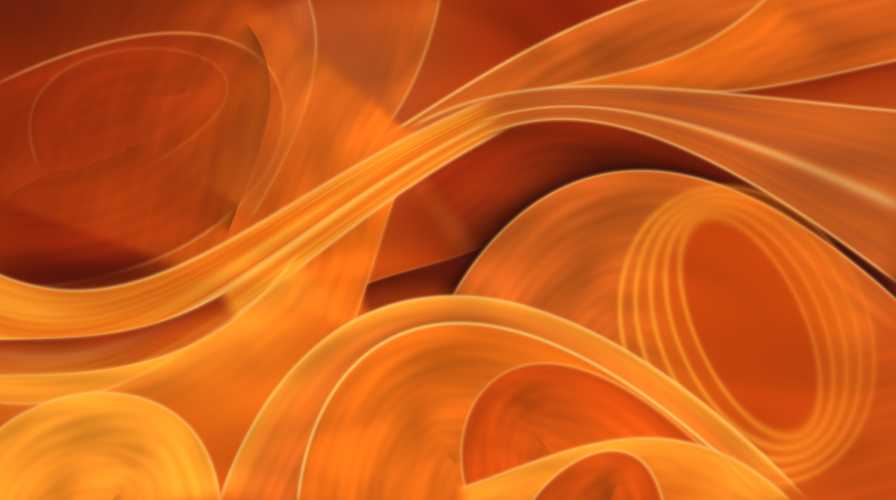
Write a WebGL 2 fragment shader that draws this background.

```glsl
#version 300 es
precision highp float;
// Flowing translucent silk ribbons and domes in amber, orange and dark rust.
uniform vec2 u_resolution;
out vec4 fragColor;

const vec3 SOOT = vec3(.14, .03, .03);
const vec3 EMBER = vec3(.34, .08, .04);
const vec3 RUST = vec3(.53, .13, .04);
const vec3 BRICK = vec3(.71, .33, .14);
const vec3 FLAME = vec3(.77, .26, .05);
const vec3 ORANGE = vec3(.91, .42, .08);
const vec3 AMBER = vec3(.98, .61, .16);
const vec3 CREAM = vec3(1, .82, .48);
const float SOFT = .0025;   // edge softness
const float TAPER = .06;    // share of a curve that fades at each end
const float RIM = .004;     // width of the bright rims
const float SILK = .3;      // strength of the streaks
const float OPACITY = .92;  // density of sheets and glows

vec2 gradientAt(vec2 cell) {
  float a = fract(sin(dot(cell, vec2(127.1, 311.7))) * 43758.5) * 6.2832;
  return vec2(cos(a), sin(a));
}

float noise(vec2 p) {
  vec2 i = floor(p), f = p - i, s = f * f * (3. - 2. * f), e = vec2(1, 0);
  return mix(
    mix(dot(gradientAt(i), f), dot(gradientAt(i + e), f - e), s.x),
    mix(dot(gradientAt(i + e.yx), f - e.yx), dot(gradientAt(i + 1.), f - 1.), s.x), s.y);
}

// Cubic through four points: signed distance (positive right of travel) and t.
vec2 curve(vec2 p, vec4 m, vec4 n) {
  vec2 a = m.xy, d = n.zw;
  vec2 b = (18. * m.zw - 9. * n.xy - 5. * a + 2. * d) / 6.;
  vec2 c = (18. * n.xy - 9. * m.zw - 5. * d + 2. * a) / 6.;
  vec2 f = 3. * (b - a), g = 3. * (a - 2. * b + c), h = d - a + 3. * (b - c);
  vec2 r, v;
  float t = 0., best = 1e5;
  for (int i = 0; i <= 12; i++) {
    float s = float(i) / 12.;
    r = a + s * (f + s * (g + s * h)) - p;
    if (dot(r, r) < best) { best = dot(r, r); t = s; }
  }
  for (int i = 0; i < 5; i++) {
    r = a + t * (f + t * (g + t * h)) - p;
    v = f + t * (2. * g + 3. * t * h);
    float slope = max(dot(v, v) + dot(r, 2. * g + 6. * t * h), .2 * dot(v, v));
    t = clamp(t - dot(r, v) / slope, 0., 1.);
  }
  return vec2(length(r) * (v.x * r.y < v.y * r.x ? -1. : 1.), t);
}

float taper(float t) { return smoothstep(0., TAPER, min(t, 1. - t)); }
float side(float d) { return smoothstep(-SOFT, SOFT, d); }
float line(float d) { return exp(-d * d / (RIM * RIM)); }

// Sheet with a crisp rim that fades away to the right of its curve.
void veil(inout vec3 col, vec2 k, vec3 tint, float width, float rim) {
  float streak = noise(vec2(k.x * 15., k.y * 3.)) + .5 * noise(vec2(k.x * 60., k.y * 5.));
  float a = OPACITY * taper(k.y) * side(k.x) * exp(-max(k.x, 0.) / width);
  col = mix(col, tint * (1. + SILK * streak), a);
  col = mix(col, CREAM, rim * taper(k.y) * line(k.x));
}

// Ribbon between an upper curve u and a lower curve v, with strands along it.
void band(inout vec3 col, vec2 u, vec2 v, vec3 shade, vec3 light) {
  float w = clamp(u.x / max(u.x - v.x, .001), 0., 1.);
  float ends = taper(u.y) * taper(v.y);
  float strands = noise(vec2(w * 7., u.y * 3.)) + .6 * noise(vec2(w * 22., u.y * 4.));
  vec3 silk = mix(shade, light, clamp(.3 + .4 * w + strands, 0., 1.));
  col = mix(col, silk, OPACITY * ends * side(u.x) * side(-v.x));
  col = mix(col, CREAM, .5 * ends * (line(u.x) + line(v.x) + exp(-pow((w - .6) * 22., 2.))));
}

void glow(inout vec3 col, vec2 p, vec2 center, vec2 radii, vec3 tint) {
  vec2 q = (p - center) / radii;
  col = mix(col, tint, OPACITY * exp(-dot(q, q)));
}

void main() {
  vec2 p = gl_FragCoord.xy / u_resolution.y;
  vec3 col = FLAME, tan = mix(BRICK, ORANGE, .5);
  // Broad colour fields
  glow(col, p, vec2(0, .8), vec2(.5, .45), RUST);
  glow(col, p, vec2(.1, 1), vec2(.42, .13), EMBER);
  glow(col, p, vec2(1.12, .98), vec2(.28, .17), RUST);
  glow(col, p, vec2(.7, .82), vec2(.19, .26), BRICK);
  glow(col, p, vec2(.48, .25), vec2(.35, .25), ORANGE);
  glow(col, p, vec2(.98, .6), vec2(.18, .13), RUST);

  // Upper left hollow
  veil(col, curve(p, vec4(-.07, .8, .5, .898), vec4(.493, .605, -.07, .425)), RUST, .8, .4);
  glow(col, p, vec2(.15, .45), vec2(.28, .045), EMBER);
  veil(col, curve(p, vec4(.09, .64, .17, .88), vec4(.43, .87, .28, .66)), RUST, .15, .12);
  veil(col, curve(p, vec4(.49, .96, .54, .83), vec4(.515, .69, .45, .52)), SOOT, .025, 0.);

  // Upper sheets
  veil(col, curve(p, vec4(.61, 1.02, .628, .86), vec4(.577, .7, .5, .56)), BRICK, .08, .3);
  veil(col, curve(p, vec4(.884, 1.02, .842, .872), vec4(.78, .756, .674, .616)), tan, .06, .3);
  veil(col, curve(p, vec4(.744, .71, 1.047, .895), vec4(1.35, 1.023, 1.86, 1.16)), tan, 1., .6);
  veil(col, curve(p, vec4(.93, .79, 1.21, .847), vec4(1.395, .907, 1.56, 1.03)), ORANGE, .1, .4);
  veil(col, curve(p, vec4(1.3, .82, 1.488, .82), vec4(1.674, .853, 1.884, .898)), RUST, .08, .4);

  // Dark space under the arch
  vec2 arch = curve(p, vec4(.814, .628, 1.07, .758), vec4(1.395, .69, 1.86, .384));
  veil(col, arch, RUST, .5, 0.);
  veil(col, curve(p, vec4(.7, .419, .86, .47), vec4(1, .523, 1.163, .651)), EMBER, .09, .1);
  veil(col, curve(p, vec4(.849, .72, .8, .633), vec4(.756, .5, .698, .326)), ORANGE, .4, .2);

  // Right dome with its nested ovals
  vec2 dome = curve(p, vec4(.895, .39, 1.08, .6), vec4(1.395, .644, 1.86, .337));
  veil(col, vec2(-dome.x, dome.y), SOOT, .035, 0.);
  veil(col, dome, tan, 3., .4);
  for (int i = 0; i < 5; i++) {
    float g = float(i) / 4.;
    vec2 q = p - mix(vec2(1.495, .33), vec2(1.5, .347), g);
    vec2 radii = mix(vec2(.243, .308), vec2(.109, .237), g);
    q = vec2(dot(q, vec2(.91, .42)), dot(q, vec2(-.42, .91)));
    float d = (1. - length(q / radii)) * radii.x;
    col = mix(col, mix(ORANGE, FLAME, g), side(d) * mix(.3, .9, g * g));
    col = mix(col, AMBER, (.45 - 1.2 * q.x) * line(d * .7));
  }

  // Lower domes
  vec2 lower = curve(p, vec4(.43, -.03, .674, .337), vec4(1.08, .377, 1.628, -.012));
  veil(col, lower, tan, 2., .6);
  veil(col, lower, AMBER, .03, .3);
  veil(col, curve(p, vec4(.593, -.035, .72, .28), vec4(1.047, .333, 1.558, -.023)), ORANGE, .8, .7);
  veil(col, curve(p, vec4(.94, 0, .953, .2), vec4(1.14, .267, 1.488, .02)), FLAME, .3, .3);
  veil(col, curve(p, vec4(.907, .02, 1.116, .093), vec4(1.35, .12, 1.6, -.02)), AMBER, .12, .4);
  veil(col, curve(p, vec4(1.05, -.03, 1.14, .07), vec4(1.256, .093, 1.33, -.03)), FLAME, .3, .4);

  // Arch and long sweep
  band(col, curve(p, vec4(.814, .74, 1.093, .823), vec4(1.442, .814, 1.86, .772)), arch, BRICK, tan);
  band(col, curve(p, vec4(-.15, .54, .22, .425), vec4(.58, .59, 1.047, .828)),
    curve(p, vec4(-.15, .23, .25, .235), vec4(.605, .47, 1.047, .758)), ORANGE, AMBER);
  veil(col, curve(p, vec4(-.05, .32, .14, .325), vec4(.3, .35, .46, .42)), RUST, .07, .3);
  veil(col, curve(p, vec4(-.09, .25, .2, .26), vec4(.42, .33, .6, .5)), AMBER, .07, .3);

  // Golden dome at lower left
  veil(col, curve(p, vec4(-.09, -.03, .047, .174), vec4(.302, .198, .442, -.035)), AMBER, .7, .4);

  // Faint wisps over everything
  float wisp = noise(p * 3. + 2. * noise(p * vec2(2, 5)));
  fragColor = vec4(col * (1. + .15 * wisp), 1);
}
```
